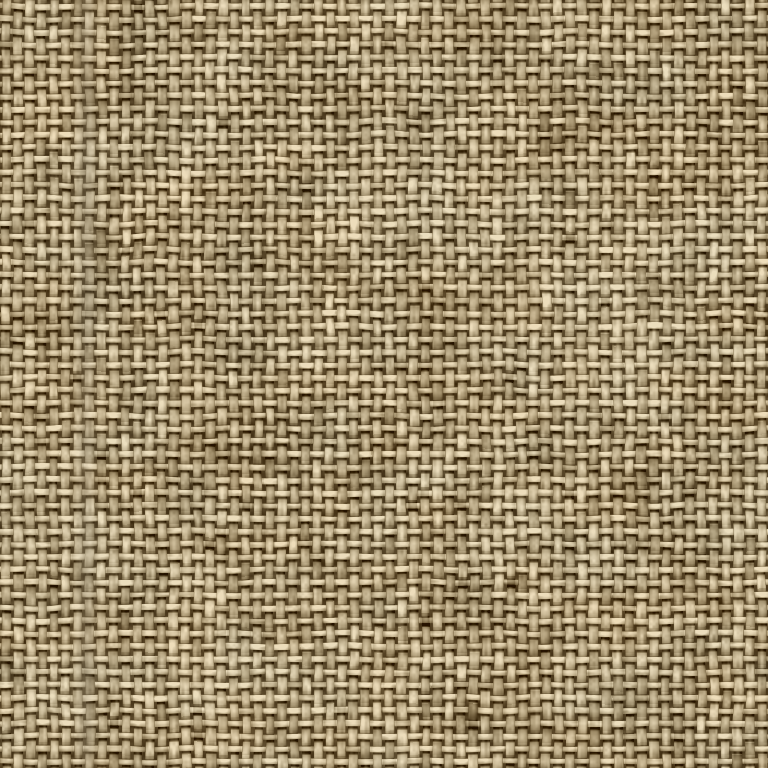
This texture is drawn by a WebGL 2 fragment shader. Its source:

```glsl
#version 300 es
precision highp float;
// Plain-woven straw cloth: 64 flat upright warps crossed by 60 thin wefts.
// Cosine heights alternate over and under in a checkerboard; wrapping noise
// adds uneven thread paths, fibres, tints and a faint faded strip.
uniform vec2 u_resolution;
out vec4 fragColor;

const vec2 THREADS = vec2(64.0, 60.0);

float hash(vec2 p) {
  return fract(sin(dot(p, vec2(127.1, 311.7))) * 43758.5453);
}

// Value noise that repeats after a whole number of lattice cells.
float noise(vec2 p, vec2 period) {
  vec2 i = floor(p), f = fract(p);
  f = f * f * (3.0 - 2.0 * f);
  vec2 a = mod(i, period), b = mod(i + 1.0, period);
  return mix(mix(hash(a), hash(vec2(b.x, a.y)), f.x),
             mix(hash(vec2(a.x, b.y)), hash(b), f.x), f.y);
}

float tiled(vec2 uv, vec2 count, float seed) {
  return noise(uv * count + seed, count);
}

// Coverage of a thread of the given half width, softened by about a pixel.
float band(float d, float halfWidth, float soft) {
  return 1.0 - smoothstep(halfWidth - soft, halfWidth + soft, abs(d));
}

void main() {
  vec2 uv = gl_FragCoord.xy / u_resolution;
  vec2 soft = 0.7 * THREADS / u_resolution;

  // Thread grid with slightly wandering paths
  vec2 wander = vec2(tiled(uv, vec2(24.0, 20.0), 3.0), tiled(uv, vec2(20.0, 24.0), 9.0)) - 0.5;
  vec2 p = uv * THREADS + wander * vec2(0.24, 0.22);
  vec2 id = mod(floor(p), THREADS);
  vec2 f = fract(p) - 0.5;
  float warpOver = mod(id.x + id.y, 2.0);
  float side = 2.0 * warpOver - 1.0;
  float warpHeight = side * cos(3.14159 * f.y);
  float weftHeight = -side * cos(3.14159 * f.x);

  // Tint along each thread, and fine fibres
  float warpTint = noise(vec2(id.x, uv.y * 20.0), vec2(64.0, 20.0)) - 0.5;
  float weftTint = noise(vec2(uv.x * 20.0, id.y + 7.0), vec2(20.0, 60.0)) - 0.5;
  float warpFibre = tiled(uv, vec2(256.0, 60.0), 5.0) - 0.5;
  float weftFibre = tiled(uv, vec2(64.0, 300.0), 2.0) - 0.5;
  float segment = hash(id + 17.0);

  // Warp: flat, dipping into shadow beneath the wefts
  float warpWidth = 0.37 + 0.08 * (hash(vec2(id.x, 4.0)) - 0.5) + 0.06 * warpFibre;
  float warpMask = band(f.x, warpWidth, soft.x);
  float across = f.x / warpWidth;
  float warp = 0.69 + 0.2 * warpHeight - 0.22 * across * across - 0.07 * across;
  warp += 0.26 * warpTint + 0.32 * warpFibre + 0.2 * (segment - 0.5);

  // Dark line cast by a weft on the warp, deepest on its lower side
  float castShadow = (1.0 - warpOver) * band(f.y + 0.09, 0.33, 0.1);
  warp -= 0.58 * castShadow;

  // Weft: thin and round, lit from above
  float weftWidth = 0.22 + 0.05 * weftTint;
  float weftMask = band(f.y, weftWidth, soft.y) * (1.0 - warpOver * warpMask);
  float along = f.y / weftWidth;
  float weft = 0.77 + 0.24 * weftHeight + 0.18 * along - 0.16 * along * along;
  weft += 0.24 * weftTint + 0.28 * weftFibre + 0.2 * (hash(id + 41.0) - 0.5);

  // Stack gap, warp and weft
  float tone = -0.04 + 0.16 * tiled(uv, vec2(128.0), 6.0);
  tone = mix(tone, warp, warpMask);
  tone = mix(tone, weft, weftMask);

  // Soft blotches, dark slubs and fine grain
  tone += 0.1 * (tiled(uv, vec2(10.0, 7.0), 1.0) - 0.5);
  tone -= 0.35 * smoothstep(0.96, 1.0, segment) * warpMask;
  tone += 0.14 * (tiled(uv, vec2(256.0), 8.0) - 0.5);

  // Faded upright strip
  float fade = exp(-pow((uv.x - 0.112) / 0.012, 2.0));
  tone = mix(tone, 0.5, 0.28 * fade);

  // Straw colours, a little warmer in the middle tones
  vec3 darkStraw = vec3(0.29, 0.22, 0.11), paleStraw = vec3(0.88, 0.82, 0.69);
  tone = clamp(tone, -0.25, 1.08);
  vec3 color = mix(darkStraw, paleStraw, tone);
  color -= vec3(0.0, 0.004, 0.02) * max(4.0 * tone * (1.0 - tone), 0.0);
  float brown = tiled(uv, vec2(16.0, 24.0), 11.0) - 0.5;
  color += brown * vec3(0.015, -0.004, -0.02);
  color = mix(color, vec3(dot(color, vec3(0.3, 0.59, 0.11))), 0.12 * fade);
  fragColor = vec4(clamp(color, 0.0, 1.0), 1.0);
}
```
